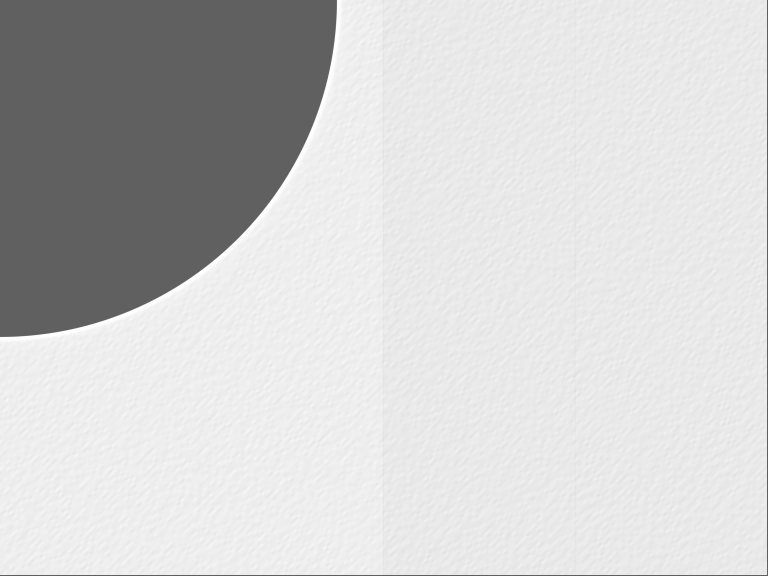
Reproduce this background procedurally as a WebGL 2 fragment shader.

```glsl
#version 300 es
precision highp float;
// Embossed pale paper panels with a dark quarter disc and a white rim glow.

uniform vec2 u_resolution;
out vec4 fragColor;

// Lengths are in canvas heights; seam positions are fractions of the width.
const vec3 DISC_COLOR = vec3(0.376);
const vec3 EDGE_COLOR = vec3(0.36);
const float LEFT_PAPER = 0.932;
const float RIGHT_PAPER = 0.914;
const float DISC_RADIUS = 0.585;
const float RIM_WIDTH = 0.007;
const float GLOW_WIDTH = 0.012;
const float GLOW_STRENGTH = 0.6;
const float MAIN_SEAM = 0.4990;
const float MINOR_SEAM = 0.7490;
const float SEAM_WIDTH = 0.0016;
const float EDGE_WIDTH = 0.0017;
const vec2 GRAIN_SCALE = vec2(120.0, 210.0); // along and across the fibres
const float GRAIN_STEP = 0.0022;
const float GRAIN_STRENGTH = 0.032;

float hash(vec2 p) {
    return fract(sin(dot(p, vec2(127.1, 311.7))) * 43758.5453);
}

float valueNoise(vec2 p) {
    vec2 cell = floor(p);
    vec2 f = fract(p);
    f = f * f * (3.0 - 2.0 * f);
    float low = mix(hash(cell), hash(cell + vec2(1.0, 0.0)), f.x);
    float high = mix(hash(cell + vec2(0.0, 1.0)), hash(cell + 1.0), f.x);
    return mix(low, high, f.y);
}

// Height of the leathery grain, stretched along the rising diagonal.
float grainHeight(vec2 p) {
    vec2 q = vec2(p.x + p.y, p.y - p.x) * 0.7071;
    return valueNoise(q * GRAIN_SCALE);
}

// Coverage of a soft band of the given width, centred at zero.
float band(float offset, float width, float pixel) {
    float reach = 0.5 * (width + pixel);
    return clamp((reach - abs(offset)) / pixel, 0.0, 1.0) * min(1.0, width / pixel);
}

void main() {
    float pixel = 1.0 / u_resolution.y;
    vec2 p = gl_FragCoord.xy * pixel;
    float width = u_resolution.x * pixel;

    // Paper panels and their seams
    float mainOffset = p.x - MAIN_SEAM * width;
    float rightPanel = smoothstep(-pixel, pixel, mainOffset);
    float paper = mix(LEFT_PAPER, RIGHT_PAPER, rightPanel);
    paper -= 0.030 * band(mainOffset, SEAM_WIDTH, pixel);
    paper -= 0.022 * band(p.x - MINOR_SEAM * width, SEAM_WIDTH, pixel);

    // Embossed grain lit from the upper left
    vec2 lightStep = vec2(-0.7071, 0.7071) * GRAIN_STEP;
    paper += GRAIN_STRENGTH * (grainHeight(p - lightStep) - grainHeight(p + lightStep));
    vec3 color = vec3(paper);

    // White rim and its falloff around the disc
    float d = length(p - vec2(0.0, 1.0)) - DISC_RADIUS;
    float rim = 1.0 - smoothstep(0.5 * RIM_WIDTH, 1.8 * RIM_WIDTH, d);
    float glow = GLOW_STRENGTH * exp(-max(d, 0.0) / GLOW_WIDTH);
    color = mix(color, vec3(1.0), max(rim, glow));

    // Dark disc centred on the upper left corner
    color = mix(color, DISC_COLOR, 1.0 - smoothstep(-0.7 * pixel, 0.7 * pixel, d));

    // Thin dark lines on the right and bottom edges
    float edgeDistance = min(p.y, width - p.x);
    float edge = clamp((EDGE_WIDTH - edgeDistance) / pixel + 0.5, 0.0, 1.0);
    color = mix(color, EDGE_COLOR, edge);

    fragColor = vec4(clamp(color, 0.0, 1.0), 1.0);
}
```
